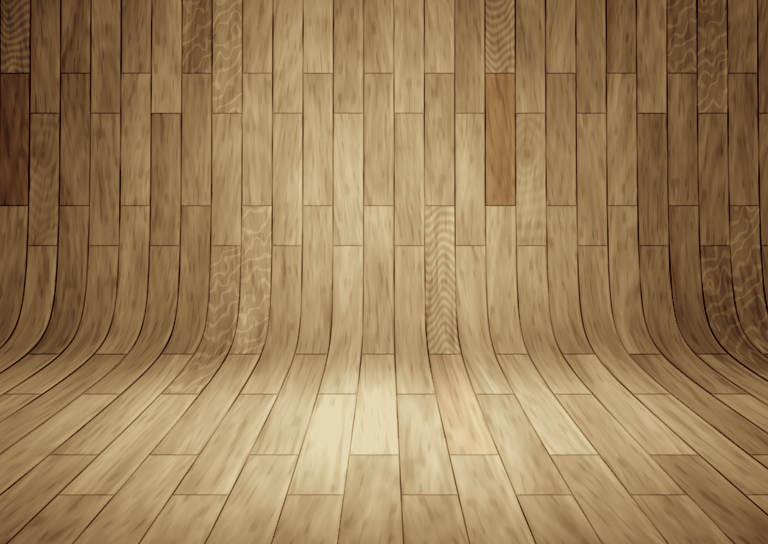
Write a Shadertoy shader that draws this background.

```glsl
// Oak plank wall that curves forward into a floor, lit from the centre.

// Layout: x in canvas widths, y in canvas heights measured from the top
const float PLANK_PITCH = 0.0393;
const float FIRST_SEAM = 0.513;
const float VANISH_X = 0.5026;
const float BEND_Y = 0.641;
const float BEND_SOFT = 0.18;
const float FLOOR_SPREAD = 3.306;
const vec4 JOINTS = vec4(0.1347, 0.378, 0.651, 0.836);
const float STAGGER = 0.0735;
const float PATTERN_COLUMNS = 16.0;

// Finish
const float SEAM_WIDTH = 0.0006;
const float SEAM_DEPTH = 0.52;
const float JOINT_DEPTH = 0.28;
const float PLANK_VARIATION = 0.2;
const float FIBRE_DEPTH = 0.18;
const float STREAK_DEPTH = 0.2;
const float PORE_DEPTH = 0.13;
const float RING_DEPTH = 0.03;
const vec3 WOOD_DARK = vec3(0.36, 0.25, 0.15);
const vec3 WOOD_SLOPE = vec3(0.58, 0.53, 0.33);
const vec3 WOOD_BEND = vec3(-0.09, 0.0, 0.14);
const vec3 RED_TINT = vec3(1.03, 0.96, 0.9);

float hash(vec2 p) {
    p = fract(p * vec2(0.1031, 0.1173));
    p += dot(p, p.yx + 33.33);
    return fract((p.x + p.y) * p.x * 17.13);
}

float noise(vec2 p) {
    vec2 i = floor(p), f = fract(p);
    f = f * f * (3.0 - 2.0 * f);
    return mix(mix(hash(i), hash(i + vec2(1, 0)), f.x),
               mix(hash(i + vec2(0, 1)), hash(i + vec2(1, 1)), f.x), f.y);
}

// 1 on a line of the given half width, fading over one pixel
float line(float d, float halfWidth, float pixel) {
    return 1.0 - smoothstep(max(halfWidth - pixel, 0.0), halfWidth + pixel, d);
}

float isPlank(vec2 id, float column, float row) {
    return step(distance(id, vec2(column, row)), 0.1);
}

// Soft pools of light on the wall and on the floor
float lightTone(vec2 p) {
    vec2 w = (p - vec2(0.5, 0.36)) / vec2(0.36, 0.48);
    vec2 f = (p - vec2(0.5, 0.8)) / vec2(0.5, 0.27);
    float wall = -0.04 + 0.9 * exp(-dot(w, w));
    float ground = 0.04 + 1.04 * exp(-dot(f, f));
    return mix(wall, ground, smoothstep(0.59, 0.74, p.y));
}

void mainImage(out vec4 fragColor, in vec2 fragCoord) {
    vec2 p = fragCoord / iResolution.xy;
    p.y = 1.0 - p.y;
    float aspect = iResolution.x / iResolution.y;
    float pixel = 1.0 / iResolution.x;

    // Planks fan out smoothly below the bend
    float k = FLOOR_SPREAD * (p.y - BEND_Y);
    float root = sqrt(k * k + BEND_SOFT * BEND_SOFT);
    float spread = 1.0 + 0.5 * (k + root);
    float flatX = (p.x - VANISH_X) / spread;
    float tilt = flatX * 0.5 * FLOOR_SPREAD * (1.0 + k / root) * aspect;

    // Plank column, row and local position
    float u = (flatX + VANISH_X - FIRST_SEAM) / PLANK_PITCH;
    float column = mod(floor(u), PATTERN_COLUMNS);
    float across = fract(u);
    float along = p.y - STAGGER * (1.0 - mod(column, 2.0));
    float row = dot(step(JOINTS, vec4(along)), vec4(1.0));
    vec2 id = vec2(column, row);
    float seed = hash(id * 7.3 + 2.7);
    float seed2 = hash(id * 11.9 + 19.1);

    // Fine fibres, broad streaks and short dark pores, leaning on each plank
    float lean = u + (seed2 - 0.5) * 5.0 * along;
    float fibre = 0.5 * noise(vec2(lean * 8.0, along * 14.0 + seed * 60.0))
                + 0.5 * noise(vec2(lean * 19.0, along * 55.0 + seed2 * 60.0)) - 0.5;
    float streak = noise(vec2(lean * 2.5, along * 8.0 + seed * 31.0)) - 0.5;
    float pores = smoothstep(0.6, 0.95,
                  noise(vec2(lean * 13.0 + 40.0, along * 38.0 + seed * 90.0)));

    // Arched growth rings, with an eye in the knotted plank
    float knotty = isPlank(id, 4.0, 1.0);
    vec2 eye = vec2(across - mix(seed2, 0.4, knotty),
                    (along - mix(seed, 0.212, knotty)) * mix(2.5, 12.0, knotty));
    float rings = sin(length(eye) * 26.0 + 9.0 * streak);
    float knot = knotty * exp(-dot(eye, eye) * 22.0);

    // Wavy figure and pale flecks on chosen planks
    float wavy = isPlank(id, 1.0, 2.0) + isPlank(id, 3.0, 0.0);
    float waves = sin(along * 400.0 + 4.0 * sin(across * 5.0 + seed * 6.0)
                      + 14.0 * streak);
    float flecked = isPlank(id, 9.0, 0.0) + isPlank(id, 10.0, 0.0)
                  + isPlank(id, 10.0, 2.0) + isPlank(id, 11.0, 2.0);
    float veins = sin(along * 210.0 + across * 9.0
                      + 8.0 * noise(vec2(u * 4.0, along * 45.0)));
    float flecks = smoothstep(0.3, 1.0, veins);
    float red = isPlank(id, 3.0, 1.0) + 0.4 * isPlank(id, 1.0, 3.0);

    float tone = lightTone(p) + PLANK_VARIATION * (seed - 0.5);
    tone += FIBRE_DEPTH * fibre + STREAK_DEPTH * streak + RING_DEPTH * rings;
    tone += 0.09 * wavy * (waves - 0.6) + flecked * (0.13 * flecks - 0.06);
    tone -= PORE_DEPTH * pores + 0.13 * red + 0.2 * knot;

    // Uneven dark gaps with a faint worn highlight beside them
    float seamDist = min(across, 1.0 - across) * PLANK_PITCH * spread
                   / sqrt(1.0 + tilt * tilt);
    vec4 gaps = abs(vec4(along) - JOINTS) / aspect;
    float jointDist = min(min(gaps.x, gaps.y), min(gaps.z, gaps.w));
    float wear = 0.35 + noise(vec2(floor(u + 0.5) * 5.0, p.y * 18.0));
    tone += 0.08 * smoothstep(0.82, 0.92, across);
    tone -= 0.06 * exp(-seamDist / 0.0025);
    tone -= max(SEAM_DEPTH * wear * line(seamDist, SEAM_WIDTH, pixel),
                JOINT_DEPTH * line(jointDist, SEAM_WIDTH, pixel));

    tone = clamp(tone, -0.4, 1.12);
    vec3 color = WOOD_DARK + tone * (WOOD_SLOPE + tone * WOOD_BEND);
    color *= mix(vec3(1.0), RED_TINT, red);
    fragColor = vec4(clamp(color, 0.0, 1.0), 1.0);
}
```
